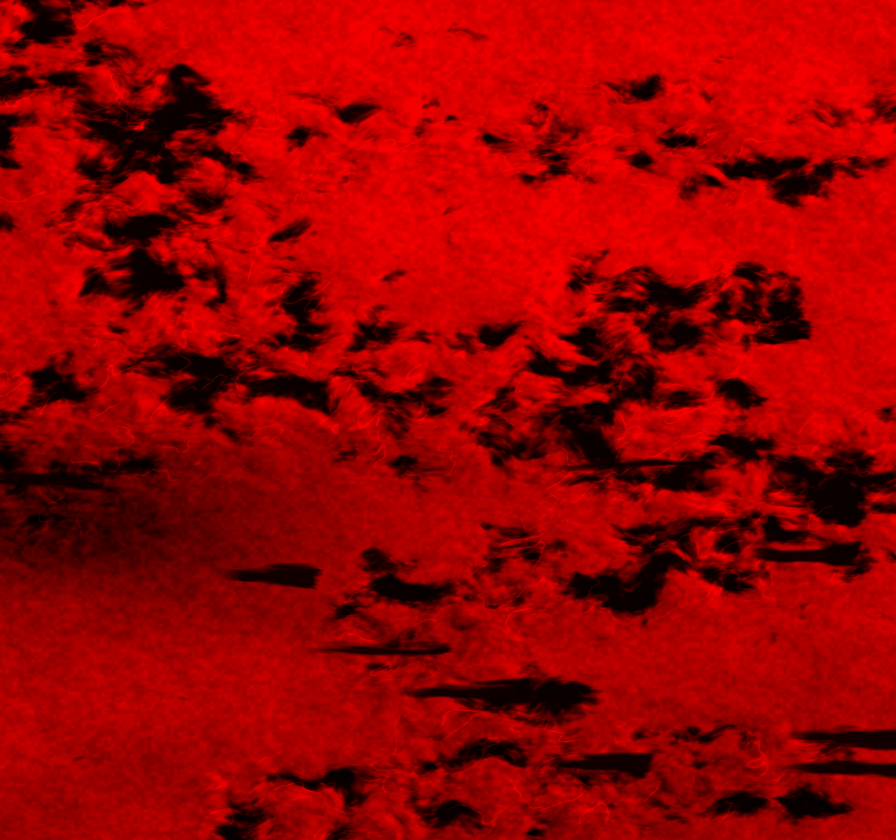
A Shadertoy shader for this texture:

```glsl
// Rough red ground with dark broken debris, pale ridges and long side-lit shadows.

float hash(vec2 p) {
    vec3 q = fract(vec3(p.xyx) * 0.1031);
    q += dot(q, q.yzx + 33.33);
    return fract((q.x + q.y) * q.z);
}

float noise(vec2 p) {
    vec2 cell = floor(p), f = fract(p);
    f = f * f * (3.0 - 2.0 * f);
    float low = mix(hash(cell), hash(cell + vec2(1, 0)), f.x);
    float high = mix(hash(cell + vec2(0, 1)), hash(cell + vec2(1, 1)), f.x);
    return mix(low, high, f.y);
}

float fbm(vec2 p, int octaves, float gain) {
    float sum = 0.0, weight = 1.0, total = 0.0;
    for (int i = 0; i < octaves; i++) {
        sum += weight * noise(p);
        total += weight;
        weight *= gain;
        p = mat2(1.8, 0.5, -0.5, 1.8) * p + 19.7;
    }
    return sum / total;
}

// Soft band around the segment from a to b
float band(vec2 p, vec2 a, vec2 b, float width) {
    vec2 ab = b - a;
    float t = clamp(dot(p - a, ab) / dot(ab, ab), 0.0, 1.0);
    float d = length(p - a - ab * t) / width;
    return exp(-d * d);
}

// Where the ground is broken up, 0 to 1
float debrisMask(vec2 p) {
    float m = band(p, vec2(0.00, 0.98), vec2(0.20, 0.76), 0.15);
    m = max(m, band(p, vec2(0.20, 0.76), vec2(0.42, 0.57), 0.09));
    m = max(m, band(p, vec2(0.06, 0.48), vec2(0.36, 0.58), 0.11));
    m = max(m, band(p, vec2(0.40, 0.54), vec2(1.06, 0.43), 0.095));
    m = max(m, band(p, vec2(0.46, 0.25), vec2(0.62, 0.12), 0.09));
    m = max(m, band(p, vec2(0.30, 0.04), vec2(0.95, 0.08), 0.065));
    m = max(m, 0.8 * band(p, vec2(0.68, 0.63), vec2(0.92, 0.63), 0.075));
    m = max(m, 0.75 * band(p, vec2(0.42, 0.84), vec2(1.06, 0.83), 0.09));
    m = max(m, 0.75 * band(p, vec2(0.62, 0.32), vec2(1.0, 0.33), 0.07));
    return smoothstep(0.1, 0.8, m + 0.9 * (fbm(p * 8.0 + 3.1, 3, 0.55) - 0.48));
}

// Scattered shadows: ragged and blunt at the right, tapering to the left
float castShadows(vec2 p, vec2 cellSize, float density) {
    float cover = 0.0;
    p.y += 0.016 * (fbm(p * vec2(18.0, 110.0), 3, 0.6) - 0.5);
    p.x += 0.035 * (fbm(p * vec2(30.0, 90.0) + 9.0, 3, 0.6) - 0.5);
    vec2 cell = floor(p / cellSize);
    for (int j = -1; j <= 1; j++)
    for (int i = -1; i <= 1; i++) {
        vec2 id = cell + vec2(i, j) + 50.0;
        vec2 jitter = vec2(hash(id), hash(id + 17.3));
        vec2 foot = (id - 50.0 + jitter) * cellSize;
        float reach = mix(0.08, 0.22, hash(id + 41.7));
        float along = (foot.x - p.x) / reach;
        float taper = sqrt(max(1.0 - along, 0.0));
        float halfHeight = mix(0.004, 0.015, hash(id + 5.9)) * taper;
        float inside = 1.0 - smoothstep(-0.004, 0.004, abs(p.y - foot.y) - halfHeight);
        inside *= smoothstep(-0.006, 0.006, foot.x - p.x);
        inside *= 1.0 - smoothstep(0.7, 1.0, along);
        float present = step(hash(id + 71.1), density) * step(foot.y, 0.6);
        cover = max(cover, inside * present);
    }
    return cover;
}

// Short pale strands along the middle level of a noise
float ridges(vec2 p, float thickness) {
    vec2 q = mat2(0.87, -0.5, 0.5, 0.87) * p;
    float line = abs(fbm(q * vec2(24.0, 46.0), 3, 0.5) - 0.5);
    float pieces = smoothstep(0.45, 0.7, noise(p * 31.0 + 8.0));
    return pieces * (1.0 - smoothstep(0.0, thickness, line));
}

// Large, smooth light over the undisturbed ground
float groundLight(vec2 p) {
    float light = mix(0.63, 0.86, smoothstep(0.15, 0.85, p.y + 0.3 * (p.x - 0.5)));
    vec2 smudge = (p - vec2(0.08, 0.38)) / vec2(0.28, 0.085);
    light -= 0.38 * exp(-dot(smudge, smudge));
    return light + 0.25 * (fbm(p * vec2(6.0, 11.0), 4, 0.6) - 0.5);
}

void mainImage(out vec4 fragColor, in vec2 fragCoord) {
    vec2 p = fragCoord / iResolution.y;
    float debris = debrisMask(p);

    // Warped clumps, wider than tall
    vec2 warp = vec2(noise(p * 24.0), noise(p * 24.0 + 31.0)) - 0.5;
    vec2 q = (p + 0.02 * warp) * vec2(17.0, 30.0);
    float clumps = fbm(q, 5, 0.62);
    float relief = clumps - fbm(q + vec2(0.2, 0.1), 5, 0.62);

    // Ground with fine grain, relief and ridges
    float grain = noise(p * 230.0) + noise(p * vec2(110.0, 150.0) + 7.0) - 1.0;
    float red = groundLight(p) + 0.11 * grain;
    red += relief * mix(0.25, 0.95, debris) - 0.05 * debris;

    // Dark hollows and cast shadows
    float lit = smoothstep(0.33, 0.56, clumps + 0.3 * (1.0 - debris));
    red *= mix(0.06, 1.0, lit);
    red += 0.2 * debris * ridges(p + 0.015 * warp, 0.04);
    red = mix(red, 0.04, 0.95 * castShadows(p, vec2(0.3, 0.1), 0.4));

    fragColor = vec4(clamp(red, 0.01, 0.96), 0.0, 0.0, 1.0);
}
```
